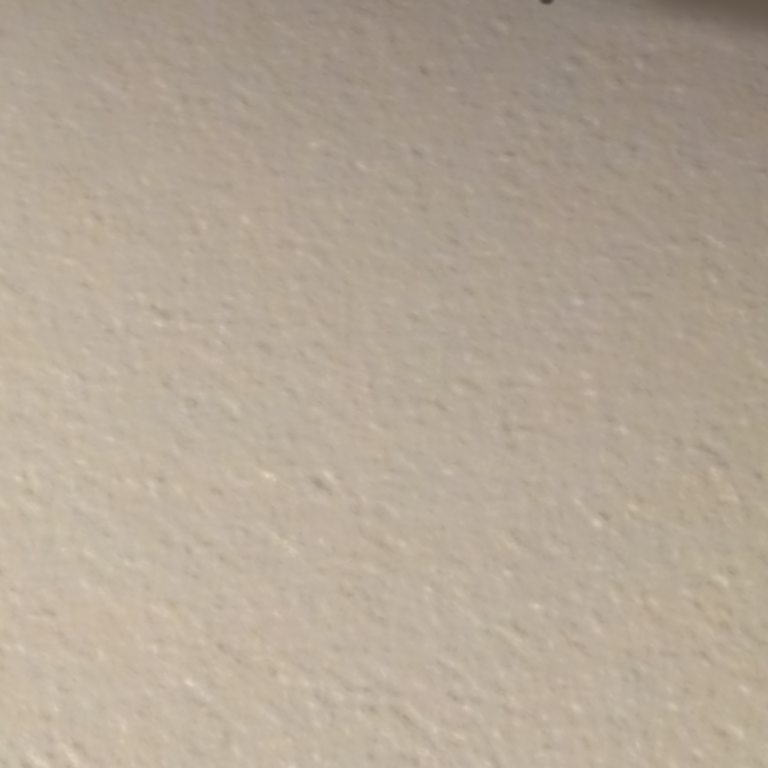
Write a Shadertoy shader that draws this texture.

```glsl
// Draws a softly lit beige plaster surface with choppy slanted grain, sparse pits and a shadowed top corner.

const vec3 SHADOW_BEIGE = vec3(0.520, 0.470, 0.432);
const vec3 LIGHT_BEIGE  = vec3(0.772, 0.720, 0.648);
const vec3 CORNER_BROWN = vec3(0.390, 0.340, 0.295);
const vec3 WARM_TINT    = vec3(0.012, -0.003, -0.006);
const vec3 OLIVE_TINT   = vec3(0.002, 0.005, -0.022);
const float GRAIN_SLANT = -0.72;

float hash(vec2 p) {
    vec3 q = fract(vec3(p.xyx) * 0.1031);
    q += dot(q, q.yzx + 33.33);
    return fract((q.x + q.y) * q.z);
}

vec2 hash2(vec2 p) {
    return vec2(hash(p), hash(p + 57.3));
}

float noise(vec2 p) {
    vec2 cell = floor(p);
    vec2 f = fract(p);
    f = f * f * f * (f * (f * 6.0 - 15.0) + 10.0);
    float low = mix(hash(cell), hash(cell + vec2(1.0, 0.0)), f.x);
    float high = mix(hash(cell + vec2(0.0, 1.0)), hash(cell + 1.0), f.x);
    return mix(low, high, f.y);
}

float fbm(vec2 p) {
    float sum = 0.0;
    float weight = 0.5;
    for (int i = 0; i < 3; i++) {
        sum += weight * noise(p);
        p = mat2(0.8, 0.6, -0.6, 0.8) * p * 2.0 + 17.0;
        weight *= 0.5;
    }
    return sum / 0.875;
}

vec2 rotate(vec2 p, float angle) {
    float c = cos(angle), s = sin(angle);
    return vec2(c * p.x + s * p.y, c * p.y - s * p.x);
}

// Height of the grain, stretched a little along a falling diagonal
float grainHeight(vec2 p, float scale, float angle) {
    return fbm(rotate(p, angle) * scale * vec2(0.72, 1.0));
}

// Side-lit slope of the grain, with steep places emphasised
float relief(vec2 p, float scale, float angle) {
    vec2 lightStep = vec2(0.28, 0.28) / scale;
    float slope = grainHeight(p - lightStep, scale, angle) - grainHeight(p + lightStep, scale, angle);
    return slope * (0.5 + 2.5 * abs(slope));
}

// Scattered slanted pits: a dark hollow beside a pale raised lip
float pits(vec2 p, float cells, float density) {
    vec2 home = floor(p * cells);
    float sum = 0.0;
    for (int y = -1; y <= 1; y++) {
        for (int x = -1; x <= 1; x++) {
            vec2 id = home + vec2(x, y);
            vec2 jitter = hash2(id);
            vec2 offset = rotate(p * cells - id - jitter, -0.3 - 0.9 * hash(id + 71.9));
            float present = step(hash(id + 91.7), density);
            float strength = 0.3 + 0.7 * hash(id + 23.1);
            vec2 shape = vec2(4.0, 7.0) * (0.8 + 0.5 * hash(id + 37.7));
            vec2 hollow = offset * shape;
            vec2 lip = (offset + vec2(0.04, 0.20)) * shape;
            float balance = hash(id + 5.9);
            sum += present * strength * (balance * exp(-dot(lip, lip))
                 - (1.0 - balance) * exp(-dot(hollow, hollow)));
        }
    }
    return sum;
}

// Broad light: bright lower left, falling off to the upper right
float lightLevel(vec2 uv) {
    float red = 0.786 - 0.055 * uv.x - 0.13 * uv.y * uv.y * uv.y - 0.09 * uv.x * uv.y;
    return (red - SHADOW_BEIGE.r) / (LIGHT_BEIGE.r - SHADOW_BEIGE.r);
}

void mainImage(out vec4 fragColor, in vec2 fragCoord) {
    vec2 uv = fragCoord / iResolution.xy;
    vec2 p = fragCoord / iResolution.y;

    // Base light and soft colour blotches
    vec3 color = mix(SHADOW_BEIGE, LIGHT_BEIGE, lightLevel(uv));
    color += WARM_TINT * (fbm(p * 11.0) - 0.5) * 2.0;
    color += OLIVE_TINT * (fbm(p * 30.0 + 40.0) - 0.5) * 1.3;
    color += OLIVE_TINT * smoothstep(0.75, 1.0, uv.x) * smoothstep(0.9, 0.5, uv.y) * 0.7;
    color += 0.02 * (fbm(p * 18.0 + 8.0) - 0.5);

    // Grain and pits, flatter towards the far top
    vec2 ground = p * vec2(1.0, 1.0 + 0.2 * uv.y);
    float nearness = mix(1.0, 0.6, uv.y);
    float patchy = 0.5 + noise(p * 24.0 + 3.0);
    color += 0.054 * nearness * patchy * relief(ground, 62.0, GRAIN_SLANT);
    color += 0.030 * nearness * relief(ground + 3.0, 92.0, GRAIN_SLANT - 0.2);
    color += 0.080 * nearness * pits(ground, 31.0, 0.18);
    color += 0.046 * nearness * pits(ground + 5.0, 44.0, 0.25);

    // Soft shadow wedge in the top corner with a faint pale rim
    float edge = uv.y - (1.0 - 0.20 * (uv.x - 0.74)) + 0.008 * (noise(p * 30.0) - 0.5);
    float wedge = smoothstep(-0.016, 0.045, edge) * smoothstep(0.70, 0.92, uv.x);
    color += 0.015 * exp(-pow((edge + 0.020) / 0.016, 2.0)) * smoothstep(0.6, 0.8, uv.x);
    color = mix(color, CORNER_BROWN, wedge);

    // Dark chip on the top border
    float chip = length((uv - vec2(0.712, 1.0)) * vec2(1.0, 1.5));
    color = mix(color, CORNER_BROWN * 0.6, 0.85 * smoothstep(0.013, 0.003, chip));

    fragColor = vec4(clamp(color, 0.0, 1.0), 1.0);
}
```
